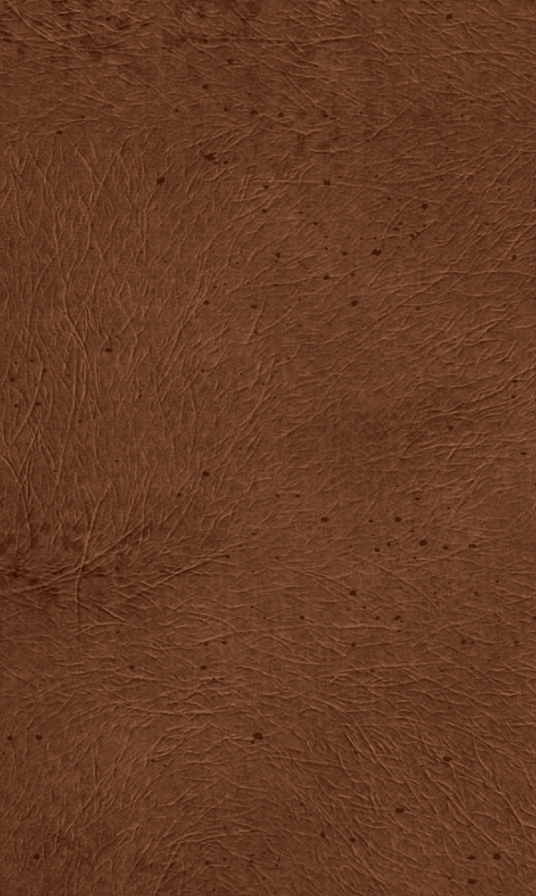
Reproduce this texture procedurally as a WebGL 2 fragment shader.

```glsl
#version 300 es
precision highp float;
// Worn brown leather: a mottled hide with a fine wrinkled grain, curved
// creases scattered along a flow field, dusky stains and small dark pits.
// All parts add to one tone value, which is mapped to a brown ramp.
uniform vec2 u_resolution;
out vec4 fragColor;

const vec3 DARK_BROWN = vec3(0.27, 0.11, 0.03);
const vec3 LIGHT_TAN = vec3(0.51, 0.33, 0.23);

float hash(vec2 p) {
    return fract(sin(dot(p, vec2(127.1, 311.7))) * 43758.5453);
}

vec2 hash2(vec2 p) {
    return vec2(hash(p), hash(p + vec2(37.2, 17.9)));
}

float noise(vec2 p) {
    vec2 i = floor(p), f = fract(p);
    f = f * f * (3.0 - 2.0 * f);
    float low = mix(hash(i), hash(i + vec2(1, 0)), f.x);
    float high = mix(hash(i + vec2(0, 1)), hash(i + vec2(1, 1)), f.x);
    return mix(low, high, f.y);
}

float fbm(vec2 p) {
    float sum = 0.0, amp = 0.5;
    for (int i = 0; i < 5; i++) {
        sum += amp * noise(p);
        p = mat2(1.6, 1.2, -1.2, 1.6) * p + 7.3;
        amp *= 0.5;
    }
    return sum / 0.97;
}

mat2 rotation(float a) {
    return mat2(cos(a), sin(a), -sin(a), cos(a));
}

// Main crease angle at a place on the hide
float flowAngle(vec2 p) {
    float side = smoothstep(0.15, 0.6, p.x);
    float a = mix(1.2, -0.7, side);
    a = mix(a, -0.12, smoothstep(0.25, 0.42, p.y));
    a = mix(a, mix(1.65, 0.45, side), smoothstep(0.55, 0.75, p.y));
    return mix(a, -0.25, smoothstep(1.35, 1.5, p.y));
}

// Thin veins along the middle level of a noise field
float veins(vec2 p, float width) {
    return 1.0 - smoothstep(0.0, width, abs(noise(p) + 0.4 * noise(p * 2.1 + 8.0) - 0.7));
}

// Curved tapered creases: a lit ridge with a shadow below it
float creases(vec2 p, float size, float density, float width) {
    vec2 base = floor(p / size);
    float relief = 0.0;
    for (int j = -1; j <= 1; j++)
    for (int i = -1; i <= 1; i++) {
        vec2 id = base + vec2(i, j);
        vec2 r = hash2(id + size * 71.0), s = hash2(id + size * 71.0 + 19.3);
        vec2 center = (id + 0.2 + 0.6 * r) * size;
        vec2 q = rotation(-flowAngle(center) - (s.x - 0.5) * 1.1) * (p - center);
        float v = q.y + (r.x - 0.5) * 0.8 * q.x * q.x / size;
        float taper = 1.0 - smoothstep(0.3, 1.0, abs(q.x) / (size * mix(0.5, 1.0, s.y)));
        float ridge = 1.0 - smoothstep(0.2 * width, width, abs(v));
        float shadow = 1.0 - smoothstep(0.2 * width, 1.3 * width, abs(v + 1.4 * width));
        float present = step(hash(id + 5.7), density) * mix(0.4, 1.0, r.y);
        relief += present * taper * (ridge - 0.6 * shadow);
    }
    return relief;
}

// Small ragged holes, more frequent where chance is high
float pits(vec2 p, float size, float chance, float px) {
    vec2 id = floor(p / size), r = hash2(id + 3.1);
    float radius = size * mix(0.07, 0.17, r.y * r.x);
    vec2 d = p - (id + 0.3 + 0.4 * r) * size;
    float edge = length(d * vec2(0.8, 1.1)) + (noise(p * 200.0) - 0.5) * radius;
    return step(hash(id + 11.9), chance) * (1.0 - smoothstep(radius - px, radius + px, edge));
}

float blob(vec2 p, vec2 center, vec2 extent) {
    vec2 d = (p - center) / extent;
    return exp(-dot(d, d));
}

void main() {
    vec2 p = gl_FragCoord.xy / u_resolution.x;
    float px = 1.0 / u_resolution.x;
    vec2 wobble = vec2(fbm(p * 14.0), fbm(p * 14.0 + 31.0)) - 0.5;

    // Mottled hide and fine tooth
    float tone = 0.55 + 0.34 * (fbm(p * 3.5 + 4.0) - 0.5);
    tone += 0.34 * (noise(p * 270.0) - 0.5) + 0.3 * (fbm(p * 75.0) - 0.5);

    // Faint veins in the grain
    vec2 g = p + 0.02 * wobble;
    tone += 0.12 * veins(g * 48.0, 0.12) * smoothstep(0.3, 0.65, noise(p * 15.0));

    // Creases from long folds down to short wrinkles
    float relief = 0.0, size = 0.36;
    for (int i = 0; i < 8; i++) {
        float width = max(0.0028 + 0.002 * size, 0.9 * px);
        relief += creases(p + 0.014 * wobble, size, 0.72, width) * mix(0.75, 1.1, size / 0.36);
        size *= 0.67;
    }
    tone += 0.46 * clamp(relief, -0.75, 1.05) * mix(0.5, 1.15, noise(p * 6.0));

    // Dusky stains with a broken, speckled body
    float stain = blob(p, vec2(0.1, 0.62), vec2(0.28, 0.1))
        + blob(p, vec2(0.25, 1.62), vec2(0.45, 0.09))
        + 0.8 * blob(p, vec2(0.6, 1.42), vec2(0.16, 0.08))
        + 0.6 * blob(p, vec2(0.75, 0.9), vec2(0.15, 0.1))
        + 0.5 * blob(p, vec2(0.2, 0.06), vec2(0.2, 0.08));
    float speckle = smoothstep(0.5, 0.66, fbm(p * 48.0 + 2.0));
    tone -= stain * (0.06 + 0.32 * speckle);

    // Pits gathered in loose clusters
    float cluster = smoothstep(0.45, 0.75, noise(p * 7.0 + 13.0)) + 0.5 * stain;
    float holes = max(pits(p, 0.045, 0.04 + 0.1 * cluster, px),
                      pits(p + 0.37, 0.023, 0.01 + 0.1 * cluster, px));
    tone = mix(tone, -0.25, 0.75 * holes);

    fragColor = vec4(mix(DARK_BROWN, LIGHT_TAN, clamp(tone, -0.3, 1.15)), 1.0);
}
```
